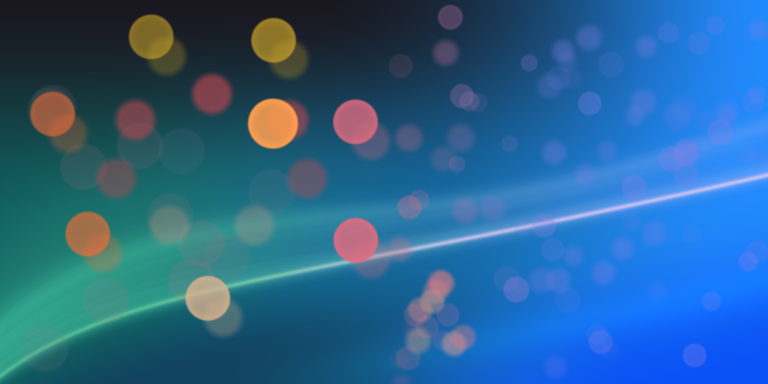
This background is drawn by a Shadertoy shader. Its source:

```glsl
const vec3 NIGHT = vec3(0.10, 0.09, 0.12);
const vec3 TEAL = vec3(0.06, 0.36, 0.37);
const vec3 OCEAN = vec3(0.08, 0.41, 0.62);
const vec3 AZURE = vec3(0.13, 0.54, 0.99);
const vec3 NAVY = vec3(0.07, 0.25, 0.37);
const vec3 ROYAL = vec3(0.04, 0.32, 0.96);
const vec3 MINT = vec3(0.28, 0.82, 0.66);
const vec3 LILAC = vec3(0.62, 0.70, 0.96);
const vec3 GOLD = vec3(0.80, 0.64, 0.16);
const vec3 ORANGE = vec3(0.95, 0.42, 0.20);
const vec3 AMBER = vec3(1.0, 0.62, 0.31);
const vec3 ROSE = vec3(0.88, 0.42, 0.50);
const vec3 PEACH = vec3(0.87, 0.70, 0.56);
const vec3 CRIMSON = vec3(0.76, 0.28, 0.32);
const vec3 SLATE = vec3(0.42, 0.50, 0.58);
const vec3 VIOLET = vec3(0.50, 0.50, 0.90);

const vec2 RING_CENTER = vec2(0.552, 0.575);
const vec2 OUTER_RADII = vec2(0.417, 0.352);
const vec2 INNER_RADII = vec2(0.255, 0.180);
const vec2 HERO_CENTER = vec2(0.711, 0.678);
const vec2 CLUSTER_CENTER = vec2(1.12, 0.19);
const int RING_COUNT = 7;
const int FAINT_COUNT = 12;
const int SMALL_COUNT = 84;
const int CLUSTER_COUNT = 8;
const float TAU = 6.28319;
const float SHARP = 0.004;

float hash(float n) { return fract(sin(n * 127.1) * 43758.5453); }

vec2 hash2(float n) { return vec2(hash(n), hash(n * 1.7 + 57.3)); }

float noise(float x) {
    float f = fract(x);
    return mix(hash(floor(x)), hash(floor(x) + 1.0), f * f * (3.0 - 2.0 * f));
}

float bell(float d, float width) { return exp(-d * d / (width * width)); }

// Height of the bright ribbon, and of the broad band above it
float ribbonHeight(float x) {
    return 0.186 + 0.13 * x + 0.0246 * x * x - 0.166 * exp(-3.77 * x);
}

float bandOffset(float x) { return 0.115 + 0.027 * cos(3.3 * (x - 0.45)); }

// Translucent light disc with a slightly brighter rim
void addDisc(inout vec3 col, vec2 p, vec2 c, float r, float soft, vec3 tint, float alpha) {
    float d = length(p - c);
    float cover = 1.0 - smoothstep(r - soft, r + soft, d);
    float rim = 0.88 + 0.12 * smoothstep(0.6 * r, r, d);
    col = mix(col, tint, cover * rim * alpha);
}

vec3 backdrop(vec2 p, float below) {
    vec3 col = mix(TEAL, OCEAN, smoothstep(0.2, 1.15, p.x));
    col = mix(col, AZURE, smoothstep(1.0, 2.0, p.x + 0.25 * max(below, 0.0)));
    float shade = smoothstep(0.42, 1.02, p.y) * (1.0 - smoothstep(0.8, 2.05, p.x));
    col = mix(col, NIGHT, shade);
    col = mix(col, NAVY, 0.9 * smoothstep(0.0, 0.2, below) * (1.0 - smoothstep(0.5, 1.5, p.x)));
    return mix(col, ROYAL, smoothstep(0.05, 0.5, below) * smoothstep(0.8, 1.7, p.x));
}

vec3 addRibbons(vec3 col, vec2 p, float d) {
    float offset = bandOffset(p.x);
    float left = 1.0 - smoothstep(0.0, 1.2, p.x);
    vec3 tint = mix(MINT, LILAC, smoothstep(0.3, 1.7, p.x));
    float strands = 0.72 + 0.28 * noise(d / offset * 14.0 + 30.0);

    // Long haze, broad band and the space between
    col = mix(col, MINT, 0.30 * left * smoothstep(-0.03, 0.08, d) * bell(max(d - offset, 0.0), 0.24));
    col = mix(col, tint, mix(0.30, 0.50, left) * strands * bell(d - offset, mix(0.03, 0.06, left)));
    col = mix(col, tint, mix(0.12, 0.48, left) * strands * bell(d - 0.045, 0.05));

    // Bright line with its glow, and a faint low arc
    col = mix(col, tint, 0.40 * bell(d - 0.006, 0.024));
    vec3 core = mix(vec3(0.50, 0.88, 0.64), vec3(0.90, 0.80, 0.96), smoothstep(0.4, 1.3, p.x));
    col = mix(col, core, mix(0.75, 0.45, left) * bell(d, 0.0065));
    return col + vec3(0.0, 0.05, 0.05) * bell(d + 0.28, 0.05) * smoothstep(0.5, 1.3, p.x);
}

vec3 addLargeLights(vec3 col, vec2 p) {
    for (int i = 0; i < FAINT_COUNT; i++) {
        float n = float(i);
        vec2 c = vec2(0.05, 0.05) + vec2(0.95, 0.75) * hash2(n + 3.0);
        addDisc(col, p, c, 0.06, SHARP, mix(ROSE, SLATE, hash(n + 9.0)), 0.13);
    }
    for (int i = 0; i < RING_COUNT; i++) {
        float turn = TAU * float(i) / float(RING_COUNT);
        // Blurred inner ring
        vec2 c = RING_CENTER + INNER_RADII * vec2(cos(1.57 - turn), sin(1.57 - turn));
        vec3 tint = mix(PEACH, CRIMSON, smoothstep(0.35, 0.55, c.y));
        addDisc(col, p, c, 0.05, 0.014, tint, 0.5 + 0.2 * cos(turn));
        // Crisp outer ring, slightly skewed, with soft echoes
        float angle = 1.99 - turn + 0.12 * sin(turn - 0.48);
        vec2 skew = vec2(1.0 - 0.1 * sin(2.0 * angle), 1.0);
        c = RING_CENTER + OUTER_RADII * skew * vec2(cos(angle), sin(angle));
        tint = mix(ORANGE, ROSE, smoothstep(0.2, 0.8, c.x));
        tint = mix(tint, PEACH, 1.0 - smoothstep(0.28, 0.42, c.y + 0.1 * c.x));
        tint = mix(tint, GOLD, smoothstep(0.75, 0.85, c.y));
        addDisc(col, p, c + vec2(0.04, -0.05), 0.048, 0.014, tint, 0.32);
        addDisc(col, p, c, 0.058, SHARP, tint, 0.77 + 0.17 * cos(angle + 0.6));
    }
    addDisc(col, p, HERO_CENTER, 0.065, SHARP, AMBER, 0.98);
    return col;
}

vec3 addSmallLights(vec3 col, vec2 p) {
    for (int i = 0; i < SMALL_COUNT; i++) {
        float n = float(i);
        vec2 h = hash2(n + 120.0);
        vec2 c = vec2(1.04 + 0.94 * pow(h.x, 1.25), h.y);
        float soft = mix(SHARP, 0.014, step(0.5, hash(n + 250.0)));
        vec3 tint = mix(ROSE, VIOLET, smoothstep(0.95, 1.5, c.x));
        addDisc(col, p, c, mix(0.021, 0.034, hash(n + 310.0)), soft, tint, mix(0.1, 0.42, hash(n + 420.0)));
    }
    for (int i = 0; i < CLUSTER_COUNT; i++) {
        float n = float(i);
        vec2 c = CLUSTER_CENTER + vec2(0.26, 0.17) * (hash2(n + 510.0) - 0.5);
        addDisc(col, p, c, 0.031, mix(SHARP, 0.014, hash(n + 620.0)), mix(ROSE, PEACH, hash(n + 640.0)), 0.45);
    }
    return col;
}

void mainImage(out vec4 fragColor, in vec2 fragCoord) {
    vec2 p = fragCoord / iResolution.y;
    float d = p.y - ribbonHeight(p.x);
    vec3 col = addRibbons(backdrop(p, -d), p, d);
    col = addSmallLights(addLargeLights(col, p), p);
    fragColor = vec4(col, 1.0);
}
```
